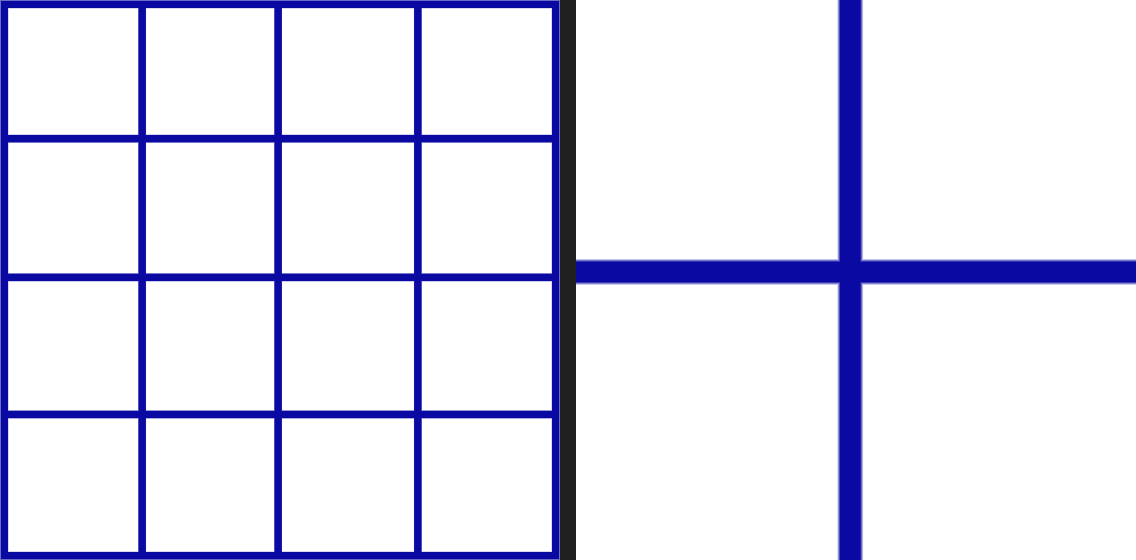
Left, the full canvas; right, a detail of the centre.
A three.js fragment shader for this pattern:

```glsl
// Four by four grid of white squares ruled in deep blue, with slightly uneven inner lines.
#define CELLS 4
#define MARGIN 0.0076
#define LINE_WIDTH 0.0138
#define EDGE_SOFTNESS 0.002
#define INNER_SHIFT vec2(0.0, 0.0061)
#define MIDDLE_SHIFT vec2(-0.0034, -0.0013)
#define PAPER_COLOR vec3(1.0)
#define LINE_COLOR vec3(0.04, 0.04, 0.64)

varying vec2 vUv;

// Position of the vertical (x) and horizontal (y) line of an index.
vec2 linePosition(int index) {
  float t = float(index) / float(CELLS);
  vec2 position = vec2(mix(MARGIN, 1.0 - MARGIN, t));
  if (index > 0 && index < CELLS) position += INNER_SHIFT;
  if (index * 2 == CELLS) position += MIDDLE_SHIFT;
  return position;
}

// Signed distance to the nearest line, negative inside it.
float gridDistance(vec2 p) {
  float nearest = 1.0;
  for (int i = 0; i <= CELLS; i++) {
    vec2 offset = abs(p - linePosition(i));
    nearest = min(nearest, min(offset.x, offset.y));
  }
  return nearest - 0.5 * LINE_WIDTH;
}

// Signed distance to the square that bounds the frame.
float frameDistance(vec2 p) {
  vec2 offset = abs(p - 0.5) - (0.5 - MARGIN + 0.5 * LINE_WIDTH);
  return max(offset.x, offset.y);
}

void main() {
  float d = max(gridDistance(vUv), frameDistance(vUv));
  float ink = clamp(0.5 - d / EDGE_SOFTNESS, 0.0, 1.0);
  gl_FragColor = vec4(mix(PAPER_COLOR, LINE_COLOR, ink), 1.0);
}
```
